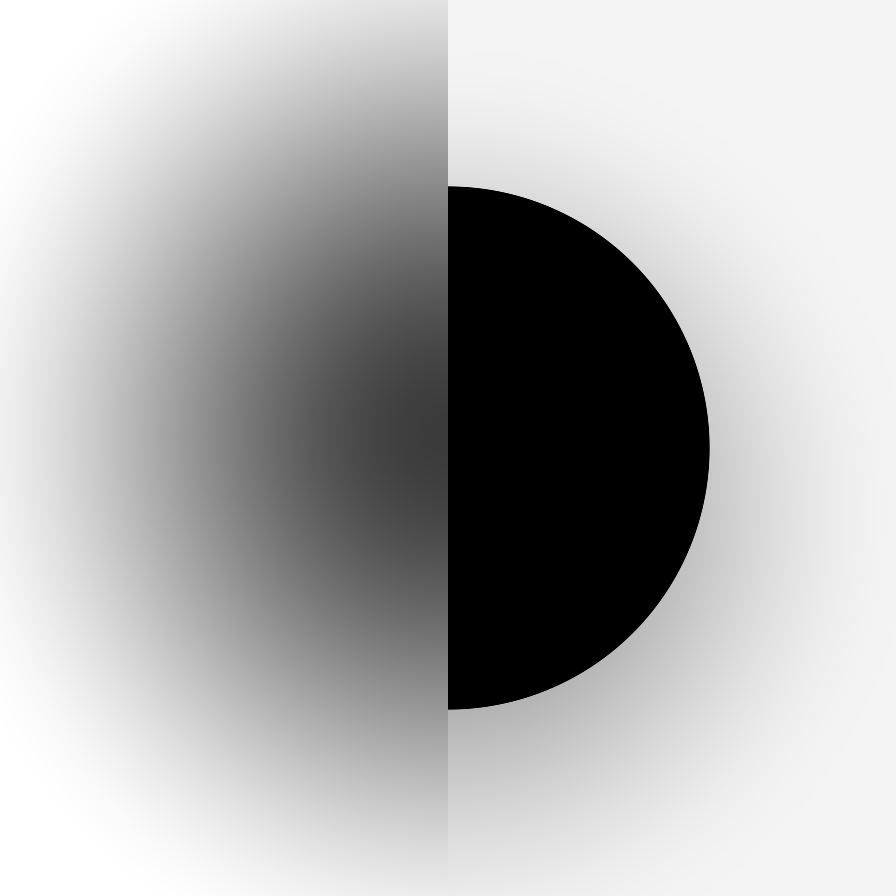
Write a WebGL 2 fragment shader that draws this background.

```glsl
#version 300 es
precision highp float;
// A split disc: a soft dark glow on the left, a crisp black half with a drop shadow on the right.

uniform vec2 u_resolution;
out vec4 fragColor;

// Smooth round falloff: 1 at the center, 0 at the radius
float softDisc(vec2 offset, float radius) {
    return 1.0 - smoothstep(0.0, radius, length(offset));
}

void main() {
    vec2 uv = gl_FragCoord.xy / u_resolution;
    float pixel = 1.0 / min(u_resolution.x, u_resolution.y);

    // Left half: blurred disc on white
    float blurred = 1.0 - 0.77 * softDisc((uv - vec2(0.5, 0.515)) * vec2(1.0, 0.94), 0.6);

    // Right half: pale ground with a shadow cast downward
    float crisp = 0.955 * (1.0 - 0.44 * softDisc(uv - vec2(0.5, 0.43), 0.52));

    // Sharp black disc above the shadow
    float edge = length(uv - 0.5) - 0.292;
    crisp *= smoothstep(-0.5 * pixel, 0.5 * pixel, edge);

    // Vertical seam between the halves
    float seam = smoothstep(-0.5 * pixel, 0.5 * pixel, uv.x - 0.5);
    fragColor = vec4(vec3(mix(blurred, crisp, seam)), 1.0);
}
```
